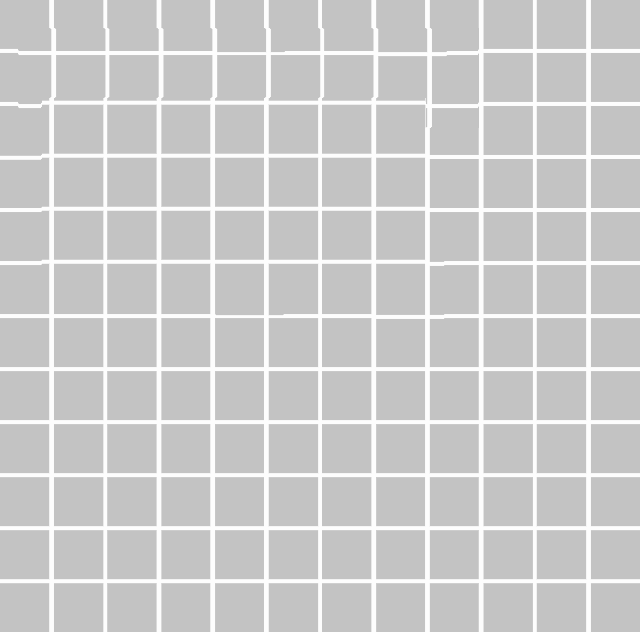
A Shadertoy shader for this pattern:

```glsl
#define LINE_COUNT 11.0
#define FIRST_LINE 0.0806
#define PITCH 0.0839
#define WIDE_COLUMN 0.0075
#define NARROW_COLUMN 0.0061
#define ROW_WIDTH 0.0064
#define ROW_TRIM 0.0017
#define TILE_COLOR vec3(0.763)
#define LINE_COLOR vec3(0.992)

// Antialiased coverage of an axis-aligned box
float boxMask(vec2 p, vec2 lo, vec2 hi, vec2 pixel) {
    vec2 inside = clamp(0.5 + min(p - lo, hi - p) / pixel, 0.0, 1.0);
    return inside.x * inside.y;
}

// Displacement of the grid, with later patches laid over earlier ones
vec2 patchShift(vec2 p, vec2 pixel) {
    vec2 shift = vec2(0.0);
    shift = mix(shift, vec2(0.0, 0.0014), boxMask(p, vec2(0.586, 0.396), vec2(0.694, 0.528), pixel));
    shift = mix(shift, vec2(0.0033), boxMask(p, vec2(0.0286, 0.0449), vec2(0.7474, 0.2018), pixel));
    shift = mix(shift, vec2(0.0033, 0.005), boxMask(p, vec2(0.5885, 0.053), vec2(0.698, 0.119), pixel));
    shift = mix(shift, vec2(0.0, 0.0013), boxMask(p, vec2(-0.1, 0.2018), vec2(0.0651, 0.29), pixel));
    shift = mix(shift, vec2(0.0, -0.002), boxMask(p, vec2(0.0651, 0.1544), vec2(0.6654, 0.455), pixel));
    return shift;
}

// Amount shaved from the upper edge of two row segments
float rowTrim(vec2 p, vec2 pixel) {
    float upper = boxMask(p, vec2(0.338, 0.06), vec2(0.445, 0.11), pixel);
    float middle = boxMask(p, vec2(0.337, 0.47), vec2(0.443, 0.53), pixel);
    return ROW_TRIM * max(upper, middle);
}

void mainImage(out vec4 fragColor, in vec2 fragCoord) {
    vec2 pixel = 1.0 / iResolution.xy;
    vec2 p = fragCoord * pixel;
    p.y = 1.0 - p.y;

    // Shifted grid coordinates; trimming moves a row's center down
    float trim = rowTrim(p, pixel);
    vec2 q = p - patchShift(p, pixel) - vec2(0.0, 0.5 * trim);

    // Nearest column and row line
    vec2 index = clamp(floor((q - FIRST_LINE) / PITCH + 0.5), 0.0, LINE_COUNT - 1.0);
    vec2 dist = abs(q - FIRST_LINE - PITCH * index);

    // Every fourth column is narrower
    float columnWidth = mod(index.x, 4.0) == 1.0 ? NARROW_COLUMN : WIDE_COLUMN;
    vec2 halfWidth = 0.5 * vec2(columnWidth, ROW_WIDTH - trim);
    vec2 coverage = clamp(0.5 + (halfWidth - dist) / pixel, 0.0, 1.0);

    fragColor = vec4(mix(TILE_COLOR, LINE_COLOR, max(coverage.x, coverage.y)), 1.0);
}
```
